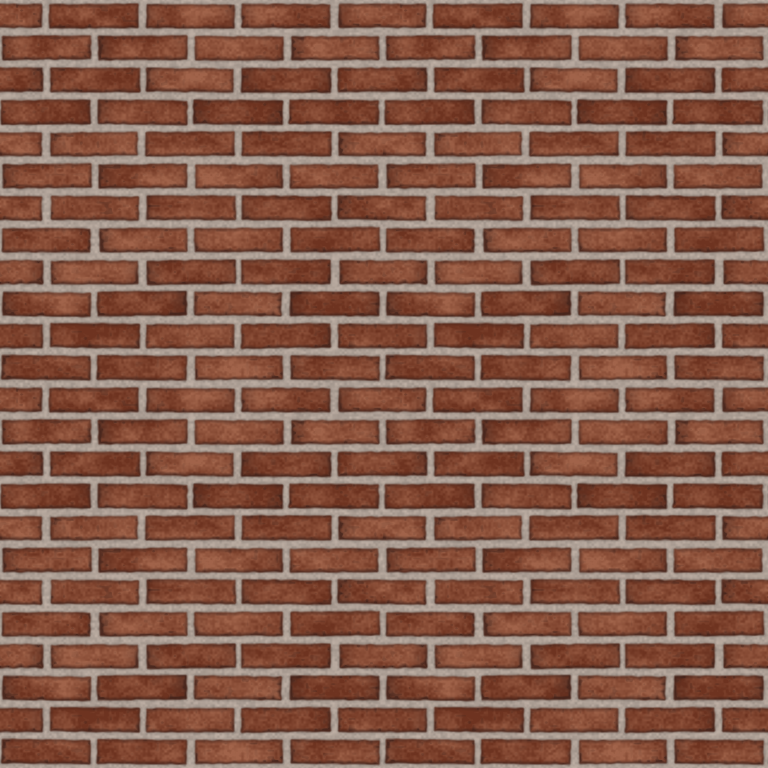
This texture is drawn by a WebGL 1 fragment shader. Its source:

```glsl
precision highp float;
// Running-bond wall of mottled red bricks with dark fired edges and grey mortar.

uniform vec2 u_resolution;

const float PATCHES = 2.0;                // identical patches across and down
const vec2 BRICKS = vec2(4.0, 12.0);      // bricks per patch: 8 by 24 overall
const vec2 CELL = vec2(3.0, 1.0);         // brick pitch in course heights
const vec2 HALF_SIZE = vec2(1.405, 0.385);
const float BOND_SHIFT = 0.5;
const float FIRST_JOINT = 0.015;
const float CORNER = 0.05;
const float SOFTNESS = 0.045;
const float WOBBLE = 0.035;
const float TILT = 0.014;

const vec3 CLAY_DARK = vec3(0.43, 0.20, 0.125);
const vec3 CLAY_LIGHT = vec3(0.63, 0.39, 0.29);
const vec3 CHAR = vec3(0.25, 0.13, 0.10);
const vec3 MORTAR = vec3(0.69, 0.635, 0.595);

float hash(vec2 p) {
  return fract(sin(dot(p, vec2(12.9898, 78.233))) * 43758.5453);
}

// Value noise over one patch that wraps after the given number of cells.
float noise(vec2 patchPos, vec2 cells, float seed) {
  vec2 p = patchPos * cells;
  vec2 i = floor(p);
  vec2 f = fract(p);
  f = f * f * (3.0 - 2.0 * f);
  vec2 a = mod(i, cells) + seed;
  vec2 b = mod(i + 1.0, cells) + seed;
  return mix(mix(hash(a), hash(vec2(b.x, a.y)), f.x),
             mix(hash(vec2(a.x, b.y)), hash(b), f.x), f.y);
}

float roundedBox(vec2 p, vec2 halfSize, float radius) {
  vec2 q = abs(p) - halfSize + radius;
  return length(max(q, 0.0)) + min(max(q.x, q.y), 0.0) - radius;
}

void main() {
  vec2 patchPos = gl_FragCoord.xy / u_resolution * PATCHES;
  float pixel = PATCHES * BRICKS.y / min(u_resolution.x, u_resolution.y);

  // Brick layout, with alternate courses shifted
  vec2 wall = patchPos * BRICKS;
  wall.x += FIRST_JOINT + BOND_SHIFT * mod(floor(wall.y), 2.0);
  vec2 id = mod(floor(wall), BRICKS);
  vec2 local = (fract(wall) - 0.5) * CELL;

  // Per-brick randomness
  float shade = hash(id + 3.1);
  float leftBurn = hash(id + 17.7);
  float rightBurn = hash(id + 29.3);
  float lean = hash(id + 41.9) - 0.5;
  vec2 nudge = vec2(hash(id + 53.2), hash(id + 67.4)) - 0.5;

  // Surface noise
  float grain = noise(patchPos, vec2(160.0), 5.0);
  float speck = noise(patchPos, vec2(90.0, 110.0), 11.0);
  float mottle = noise(patchPos, vec2(18.0, 30.0), 23.0);
  float ragged = noise(patchPos, vec2(56.0, 72.0), 37.0);

  // Slightly uneven brick outline
  vec2 p = local - nudge * vec2(0.05, 0.03);
  p += TILT * 2.0 * lean * vec2(-p.y, p.x);
  vec2 halfSize = HALF_SIZE - vec2(0.04, 0.015) * shade;
  float dist = roundedBox(p, halfSize, CORNER) + (ragged - 0.5) * WOBBLE;
  float blur = max(SOFTNESS, 0.75 * pixel);
  float brickMask = 1.0 - smoothstep(-blur, blur, dist);

  // Clay body
  float tone = 0.5 + 0.42 * (shade - 0.5) + 0.75 * (mottle - 0.5)
             + 0.40 * (grain - 0.5) + 0.40 * (speck - 0.5);
  vec3 clay = mix(CLAY_DARK, CLAY_LIGHT, clamp(tone, 0.0, 1.0));

  // Fired rim, strongest low down and at burnt ends
  float rim = smoothstep(-0.15, 0.0, dist + 0.06 * (speck - 0.5));
  float lowSide = smoothstep(0.1, -0.35, p.y);
  float ends = leftBurn * leftBurn * smoothstep(-0.75, -1.4, p.x)
             + rightBurn * rightBurn * smoothstep(0.75, 1.4, p.x);
  float burn = rim * (0.45 + 0.3 * lowSide) + 0.5 * ends * (0.4 + speck);
  burn += 0.35 * smoothstep(0.7, 0.95, speck) * (1.0 - mottle);
  clay = mix(clay, CHAR, clamp(burn, 0.0, 0.85));

  // Sandy mortar, shaded beside the bricks
  float bed = smoothstep(0.0, 0.1, dist);
  vec3 mortar = MORTAR * (0.90 + 0.10 * bed + 0.12 * (grain - 0.5)
                                + 0.08 * (speck - 0.5));

  gl_FragColor = vec4(mix(mortar, clay, brickMask), 1.0);
}
```
